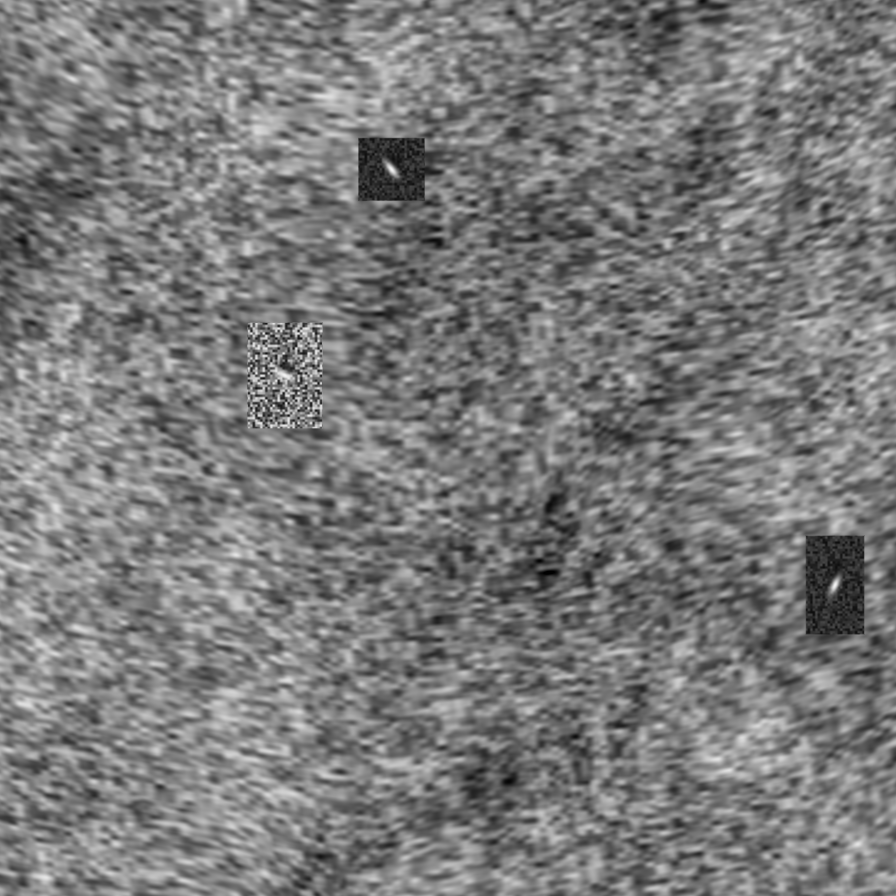
This texture is drawn by a WebGL 2 fragment shader. Its source:

```glsl
#version 300 es
precision highp float;
// Grey speckled ground with streaky grain, dark creases and three inset noise panels.

uniform vec2 u_resolution;
out vec4 fragColor;

const float MEAN_GREY = 0.485;
const vec2 COARSE_GRAIN = vec2(70.0, 142.0);   // cells per canvas
const vec2 FINE_GRAIN = vec2(108.0, 185.0);
const vec2 UPRIGHT_GRAIN = vec2(42.0, 21.0);
const float COARSE_AMOUNT = 0.38;
const float FINE_AMOUNT = 0.30;
const float UPRIGHT_AMOUNT = 0.14;
const float BROAD_AMOUNT = 0.18;
const float BOWL = 0.25;                       // bends the grain direction
const float CREASE_DEPTH = 0.15;
const float PANEL_CELLS = 360.0;

// Soft light and dark areas: centre, strength
const int SMUDGES = 6;
const vec3 SMUDGE[SMUDGES] = vec3[](
    vec3(0.84, 0.94, 0.24), vec3(0.83, 0.17, 0.13), vec3(0.05, 0.03, 0.13),
    vec3(0.78, 0.82, -0.13), vec3(0.55, 0.13, -0.14), vec3(0.38, 0.04, -0.13));

// Panels: centre and half size; mean grey, noise contrast, streak angle
const int PANELS = 3;
const vec4 PANEL_BOX[PANELS] = vec4[](
    vec4(0.437, 0.811, 0.037, 0.035),
    vec4(0.318, 0.581, 0.042, 0.059),
    vec4(0.932, 0.347, 0.0325, 0.055));
const vec3 PANEL_TONE[PANELS] = vec3[](
    vec3(0.17, 0.24, -0.9), vec3(0.50, 0.85, -0.5), vec3(0.17, 0.24, 1.15));

float hash(ivec2 cell) {
    uvec2 q = uvec2(cell) * uvec2(1597u, 3571u);
    uint n = (q.x ^ (q.y << 11)) * 747796u + 28913u;
    n = ((n >> 15) ^ n) * 277803u;
    n = ((n >> 13) ^ n) * 668265u;
    return float((n >> 8) & 65535u) / 65535.0;
}

// Value noise centred on zero
float noise(vec2 p) {
    ivec2 c = ivec2(floor(p));
    vec2 f = fract(p);
    f = f * f * (3.0 - 2.0 * f);
    float low = mix(hash(c), hash(c + ivec2(1, 0)), f.x);
    float high = mix(hash(c + ivec2(0, 1)), hash(c + ivec2(1, 1)), f.x);
    return mix(low, high, f.y) - 0.5;
}

vec2 rotate(vec2 p, float angle) {
    float c = cos(angle), s = sin(angle);
    return vec2(c * p.x + s * p.y, c * p.y - s * p.x);
}

float broadTone(vec2 p) {
    float tone = BROAD_AMOUNT * (noise(p * 4.0 + 31.0) + 0.8 * noise(p * 11.0 + 57.0));
    for (int i = 0; i < SMUDGES; i++) {
        vec2 d = rotate(p - SMUDGE[i].xy, 0.7) / vec2(0.075, 0.035);
        tone += SMUDGE[i].z * exp(-dot(d, d));
    }
    return tone;
}

// Bent dark fold with a slightly darker field on its inner side
float crease(vec2 p) {
    p += 0.025 * vec2(noise(p * 16.0 + 5.0), noise(p * 16.0 + 83.0));
    float side = p.x - 0.605;
    float slope = 0.50 + 0.46 * (p.x - 0.62) - p.y;
    float blend = clamp(0.5 + 0.5 * (slope - side) / 0.06, 0.0, 1.0);
    float d = mix(slope, side, blend) - 0.06 * blend * (1.0 - blend);
    float reach = smoothstep(0.29, 0.36, p.y) * (1.0 - smoothstep(0.72, 0.97, p.x));
    float fold = exp(-d * d / 0.00012);
    float field = smoothstep(0.0, 0.02, d) * exp(-max(d, 0.0) / 0.07);
    return reach * (fold + 0.45 * field);
}

float grain(vec2 p) {
    vec2 q = p;
    q.y -= BOWL * (p.x - 0.6) * (p.x - 0.6);
    q += 0.03 * vec2(noise(p * 7.0 + 11.0), noise(p * 5.0 + 23.0));
    return COARSE_AMOUNT * noise(q * COARSE_GRAIN + 200.0)
         + FINE_AMOUNT * noise(rotate(q, 0.12) * FINE_GRAIN + 400.0)
         + UPRIGHT_AMOUNT * noise(p * UPRIGHT_GRAIN + 600.0);
}

// Fine noise with a small bright streak and its shadow
float panelTone(vec2 p, vec2 centre, vec3 tone) {
    float grey = tone.x + tone.y * noise(p * PANEL_CELLS + 800.0);
    vec2 streak = rotate(p - centre, tone.z) / vec2(0.011, 0.0042);
    vec2 shadow = rotate(p - centre - vec2(0.002, 0.009), tone.z) / vec2(0.012, 0.006);
    grey = mix(grey, 0.05, 0.8 * exp(-dot(shadow, shadow)));
    return mix(grey, 0.95, exp(-dot(streak, streak)));
}

void main() {
    vec2 p = gl_FragCoord.xy / u_resolution.y;
    float pixel = 1.0 / u_resolution.y;

    float grey = MEAN_GREY + broadTone(p) + grain(p) - CREASE_DEPTH * crease(p);

    for (int i = 0; i < PANELS; i++) {
        vec2 edge = abs(p - PANEL_BOX[i].xy) - PANEL_BOX[i].zw;
        float inside = 1.0 - smoothstep(-pixel, pixel, max(edge.x, edge.y));
        grey = mix(grey, panelTone(p, PANEL_BOX[i].xy, PANEL_TONE[i]), inside);
    }
    fragColor = vec4(vec3(clamp(grey, 0.0, 1.0)), 1.0);
}
```
